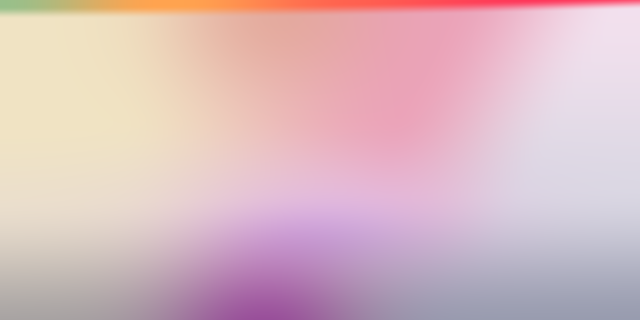
Reproduce this background procedurally as a WebGL 1 fragment shader.

```glsl
precision highp float;

uniform vec2 u_resolution;

// Upper field
const vec3 CREAM = vec3(0.942, 0.892, 0.765);
const vec3 ROSE = vec3(0.922, 0.640, 0.730);
const vec3 SALMON = vec3(0.875, 0.625, 0.555);
const vec3 BLUSH = vec3(0.950, 0.880, 0.932);
const vec3 MIST = vec3(0.850, 0.843, 0.888);

// Lower field
const vec3 LINEN = vec3(0.900, 0.855, 0.830);
const vec3 LILAC = vec3(0.894, 0.745, 0.880);
const vec3 ORCHID = vec3(0.805, 0.630, 0.895);
const vec3 ASH = vec3(0.635, 0.620, 0.622);
const vec3 SLATE = vec3(0.590, 0.605, 0.680);
const vec3 VIOLET = vec3(0.580, 0.282, 0.588);

// Top strip
const vec3 SAGE = vec3(0.600, 0.750, 0.540);
const vec3 ORANGE = vec3(1.000, 0.640, 0.310);
const vec3 CORAL = vec3(1.000, 0.390, 0.310);
const vec3 CRIMSON = vec3(1.000, 0.210, 0.350);

const vec2 SALMON_CENTER = vec2(0.43, 0.96);
const vec2 SALMON_RADIUS = vec2(0.17, 0.26);
const vec2 ORCHID_CENTER = vec2(0.51, 0.25);
const vec2 ORCHID_RADIUS = vec2(0.15, 0.11);
const float VIOLET_X = 0.41;
const float VIOLET_WIDTH = 0.15;
const float LILAC_X = 0.53;
const float LILAC_WIDTH = 0.24;
const float PALE_SLANT = 0.25;
const float STRIP_LEFT = 0.040;
const float STRIP_RIGHT = 0.010;
const float STRIP_BLUR = 0.020;

float bell(float d) {
  return exp(-d * d);
}

float glow(vec2 p, vec2 center, vec2 radius) {
  return bell(length((p - center) / radius));
}

// Cream to rose, fading to a pale slanted right side
vec3 upperField(vec2 p) {
  vec3 color = mix(CREAM, ROSE, smoothstep(0.18, 0.64, p.x));
  color = mix(color, SALMON, 0.65 * glow(p, SALMON_CENTER, SALMON_RADIUS));
  vec3 pale = mix(MIST, BLUSH, smoothstep(0.3, 1.0, p.y));
  float slanted = p.x + PALE_SLANT * (0.8 - p.y);
  return mix(color, pale, smoothstep(0.66, 0.93, slanted));
}

// Lilac haze above a shaded floor with a violet core
vec3 addLowerField(vec3 color, vec2 p) {
  float low = 1.0 - smoothstep(0.28, 0.64, p.y);
  color = mix(color, LINEN, 0.6 * low * (1.0 - smoothstep(0.3, 0.7, p.x)));
  color = mix(color, LILAC, low * bell((p.x - LILAC_X) / LILAC_WIDTH));
  color = mix(color, ORCHID, 0.6 * glow(p, ORCHID_CENTER, ORCHID_RADIUS));

  vec3 shade = mix(ASH, SLATE, smoothstep(0.4, 0.7, p.x));
  shade = mix(shade, VIOLET, bell((p.x - VIOLET_X) / VIOLET_WIDTH));
  float depth = 1.0 - smoothstep(-0.08, 0.38, p.y - 0.04 * p.x);
  return mix(color, shade, depth);
}

// Bright strip, thinner toward the right
vec3 addTopStrip(vec3 color, vec2 p) {
  vec3 strip = mix(SAGE, ORANGE, smoothstep(0.0, 0.25, p.x));
  strip = mix(strip, CORAL, smoothstep(0.27, 0.55, p.x));
  strip = mix(strip, CRIMSON, smoothstep(0.5, 0.85, p.x));
  float edge = 1.0 - mix(STRIP_LEFT, STRIP_RIGHT, p.x * p.x);
  float cover = smoothstep(edge - STRIP_BLUR, edge + STRIP_BLUR, p.y);
  return mix(color, strip, cover);
}

void main() {
  vec2 p = gl_FragCoord.xy / u_resolution;
  vec3 color = upperField(p);
  color = addLowerField(color, p);
  color = addTopStrip(color, p);
  gl_FragColor = vec4(color, 1.0);
}
```
